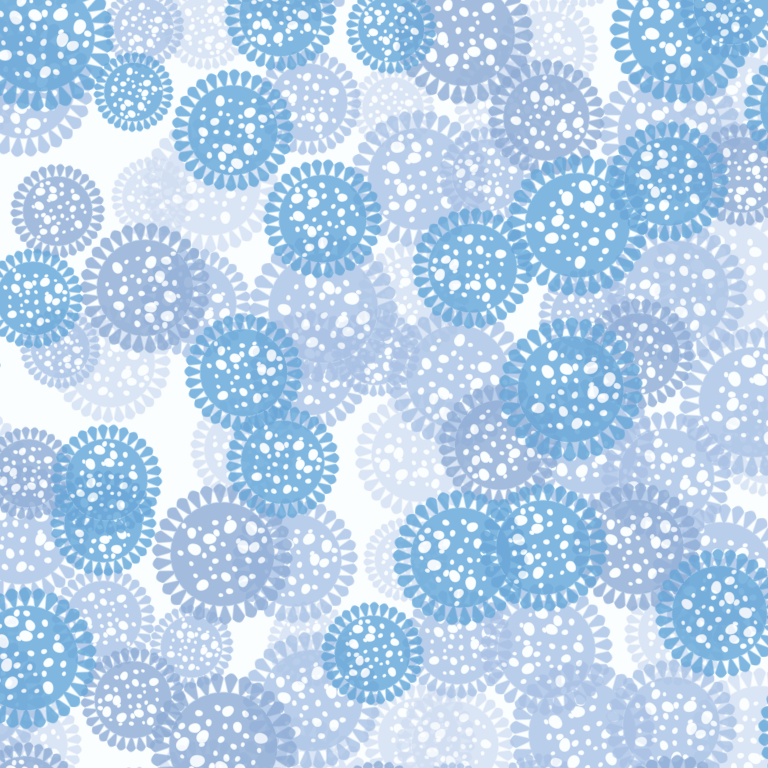
This pattern is drawn by a Shadertoy shader. Its source:

```glsl
// Overlapping translucent round blossoms with petal rims and speckled centres.
#define GRID 8.8          // blossoms across the canvas
#define SCATTER 0.64      // random shift of a blossom within its cell
#define R_MIN 0.052       // smallest blossom radius
#define R_MAX 0.098       // largest blossom radius
#define PETALS 30.0       // petals around a rim
#define BODY 0.74         // centre disc, relative to the blossom radius
#define SPECKLE 0.19      // speckle spacing, relative to the blossom radius
#define BACKING 0.75      // opacity of the white speckles
#define SHOW_THROUGH 0.28 // how strongly lower blossoms darken upper ones
#define SOFTNESS 0.0016   // edge width in canvas units

const float TAU = 6.2831853;
const vec3 PAPER = vec3(0.985, 0.995, 1.0);
const vec3 INKS[4] = vec3[4](
    vec3(0.86, 0.90, 0.96),   // pale
    vec3(0.73, 0.81, 0.92),   // lavender
    vec3(0.64, 0.74, 0.87),   // periwinkle
    vec3(0.50, 0.72, 0.88));  // sky blue

vec2 hash22(vec2 p) {
    vec3 q = fract(p.xyx * vec3(0.1031, 0.1030, 0.0973));
    q += dot(q, q.yzx + 33.33);
    return fract((q.xx + q.yz) * q.zy);
}

mat2 rotation(float a) {
    float c = cos(a), s = sin(a);
    return mat2(c, s, -s, c);
}

// Distance to the nearest egg-shaped speckle, in blossom units.
float speckles(vec2 p) {
    vec2 base = floor(p / SPECKLE);
    float d = 1.0;
    for (int y = -1; y <= 1; y++)
    for (int x = -1; x <= 1; x++) {
        vec2 cell = base + vec2(x, y);
        vec2 shape = hash22(cell + 71.0);
        vec2 centre = (cell + 0.5 + 0.6 * (hash22(cell + 19.0) - 0.5)) * SPECKLE;
        float radius = shape.x < 0.33 ? mix(0.060, 0.086, shape.y)
                                      : mix(0.022, 0.042, shape.y);
        if (length(centre) + radius > BODY - 0.02) continue;
        vec2 v = rotation(TAU * shape.y * 5.0) * (p - centre);
        float c = v.x / max(length(v), 1e-4);
        d = min(d, length(v) - radius * (1.0 + 0.2 * c + 0.14 * (2.0 * c * c - 1.0)));
    }
    return d;
}

// Distance to the petals: wedges that widen outwards to a rounded end.
float petalRim(vec2 p) {
    float r = length(p);
    float turn = fract(atan(p.y, p.x) / TAU * PETALS) - 0.5;
    float across = abs(turn) * TAU / PETALS * r;
    float widen = clamp((r - BODY + 0.02) / 0.2, 0.0, 1.0);
    float wedge = across - mix(0.018, 0.088, widen);
    float cap = r - 1.0 + 8.0 * across * across;
    return max(max(wedge, cap), BODY - 0.03 - r);
}

float fill(float d, float edge) {
    return 1.0 - smoothstep(-edge, edge, d);
}

// Ink layer of a blossom, chosen so that each ink spreads evenly.
int inkLayer(vec2 cell) {
    float u = fract(dot(cell, vec2(0.7549, 0.5698)) + 0.4 * hash22(cell + 43.0).x);
    return u < 0.29 ? 0 : u < 0.66 ? 1 : u < 0.83 ? 2 : 3;
}

vec3 paintBlossom(vec3 under, vec3 ink, vec2 p, float radius, float spin) {
    vec2 q = rotation(spin) * p / radius;
    float r = length(q);
    if (r > 1.05) return under;
    float edge = SOFTNESS / radius;
    float body = fill(r - BODY, edge);
    float holes = r < BODY ? fill(speckles(q), edge) : 0.0;
    float coverage = max(body * (1.0 - holes), fill(petalRim(q), edge));
    coverage *= 1.0 - holes;
    vec3 backed = mix(under, PAPER, BACKING * body);
    vec3 tinted = ink * mix(vec3(1.0), under, SHOW_THROUGH);
    return mix(backed, tinted, coverage);
}

void mainImage(out vec4 fragColor, in vec2 fragCoord) {
    vec2 uv = fragCoord / iResolution.y;
    vec2 base = floor(uv * GRID);
    vec3 colour = PAPER;

    // Pale blossoms lie lowest, blue ones on top.
    for (int layer = 0; layer < 4; layer++)
    for (int y = -1; y <= 1; y++)
    for (int x = -1; x <= 1; x++) {
        vec2 cell = base + vec2(x, y);
        if (inkLayer(cell) != layer) continue;
        vec2 centre = (cell + 0.5 + SCATTER * (hash22(cell + 7.0) - 0.5)) / GRID;
        vec2 look = hash22(cell + 101.0);
        float radius = mix(R_MIN, R_MAX, look.x);
        colour = paintBlossom(colour, INKS[layer], uv - centre, radius, TAU * look.y);
    }
    fragColor = vec4(colour, 1.0);
}
```
